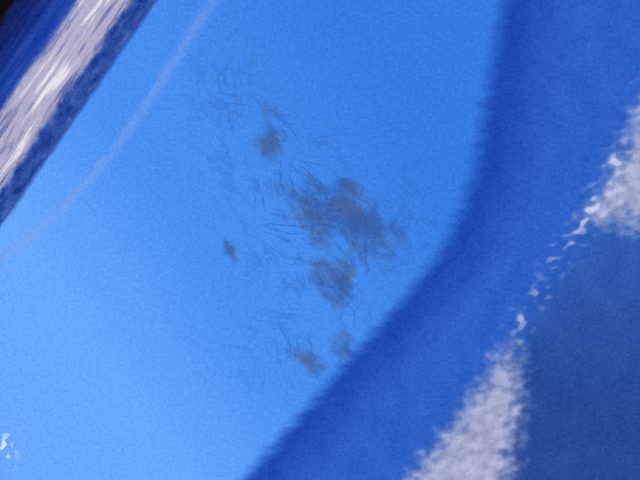
Reproduce this texture procedurally as a Shadertoy shader.

```glsl
vec2 hashGradient(vec2 cell) {
    vec2 q = vec2(dot(cell, vec2(127.1, 311.7)), dot(cell, vec2(269.5, 183.3)));
    return fract(sin(q) * 43758.5) * 2.0 - 1.0;
}

float gradientNoise(vec2 p) {
    vec2 i = floor(p), f = fract(p), e = vec2(1.0, 0.0);
    vec2 u = f * f * f * (f * (f * 6.0 - 15.0) + 10.0);
    float a = dot(hashGradient(i), f);
    float b = dot(hashGradient(i + e.xy), f - e.xy);
    float c = dot(hashGradient(i + e.yx), f - e.yx);
    float d = dot(hashGradient(i + e.xx), f - e.xx);
    return mix(mix(a, b, u.x), mix(c, d, u.x), u.y);
}

float fbm(vec2 p) {
    float sum = 0.0, amp = 0.6;
    for (int i = 0; i < 4; i++) {
        sum += amp * gradientNoise(p);
        p = mat2(1.6, 1.2, -1.2, 1.6) * p + 7.3;
        amp *= 0.6;
    }
    return sum;
}

float smoothMin(float a, float b, float k) {
    float h = max(k - abs(a - b), 0.0) / k;
    return min(a, b) - h * h * k * 0.25;
}

vec2 turn(vec2 v, float angle) {
    float c = cos(angle), s = sin(angle);
    return mat2(c, -s, s, c) * v;
}

float blob(vec2 p, vec2 center, vec2 radius, float angle) {
    vec2 q = turn(p - center, angle) / radius;
    return exp(-dot(q, q));
}

vec3 panelColor(vec2 p) {
    float t = p.x * 0.75 + p.y * 0.5 + 0.03 * fbm(p * 5.0);
    vec3 col = mix(vec3(0.28, 0.56, 0.94), vec3(0.21, 0.48, 0.88), smoothstep(0.62, 1.1, t));
    return mix(col, vec3(0.41, 0.66, 0.99), smoothstep(0.62, 0.24, t));
}

// Density of the ragged grimy patches
float grime(vec2 p) {
    vec2 q = p + 0.03 * vec2(fbm(p * 20.0), fbm(p * 20.0 + 31.0));
    float d = 0.75 * blob(q, vec2(0.67, 0.565), vec2(0.13, 0.055), -0.4);
    d += 0.45 * blob(q, vec2(0.725, 0.61), vec2(0.03, 0.04), 0.4);
    d += 0.85 * blob(q, vec2(0.70, 0.42), vec2(0.045, 0.08), 0.55);
    d += 0.55 * blob(q, vec2(0.785, 0.51), vec2(0.05, 0.09), 0.4);
    d += 0.75 * blob(q, vec2(0.555, 0.70), vec2(0.03, 0.034), 0.0);
    d += 0.95 * blob(q, vec2(0.481, 0.483), vec2(0.017, 0.03), 0.4);
    d += 0.75 * blob(q, vec2(0.715, 0.27), vec2(0.03, 0.035), 0.0);
    d += 0.65 * blob(q, vec2(0.64, 0.25), vec2(0.06, 0.028), -0.6);
    d += 0.32 * blob(q, vec2(0.54, 0.80), vec2(0.16, 0.06), -0.8);
    return smoothstep(0.25, 0.95, d + 0.85 * fbm(turn(p, -0.8) * vec2(17.0, 26.0)));
}

// Sparse, broken fibres crossing at several angles
float fibres(vec2 p) {
    float sum = 0.0;
    for (int i = 0; i < 4; i++) {
        float k = float(i);
        vec2 q = turn(p, -1.5 + 0.42 * k) * vec2(7.0, 34.0 + 5.0 * k) + 9.0 * k;
        float line = abs(gradientNoise(q + 0.7 * fbm(p * 14.0 + k)));
        sum += (1.0 - smoothstep(0.02, 0.11, line)) * smoothstep(0.0, 0.3, gradientNoise(p * 16.0 + 4.0 * k));
    }
    return min(sum, 1.0);
}

// Reflected bands in the upper left; d grows toward the corner
vec3 reflectedBands(vec3 col, vec2 p, float d) {
    float along = dot(p, vec2(0.568, 0.823));
    float ripple = fbm(vec2(along * 26.0, d * 45.0));
    float streak = fbm(vec2(along * 6.0, d * 55.0));
    d += 0.013 * ripple;
    vec3 pale = mix(vec3(0.70, 0.68, 0.79), vec3(0.44, 0.46, 0.68), smoothstep(0.03, 0.35, streak));
    pale = mix(pale, vec3(0.90, 0.88, 0.93), smoothstep(0.05, 0.35, -streak));
    col = mix(col, vec3(0.18, 0.30, 0.62) + 0.25 * ripple, smoothstep(-0.006, 0.010, d));
    col = mix(col, pale, smoothstep(0.045, 0.068, d));
    vec3 outer = mix(vec3(0.13, 0.26, 0.64), vec3(0.08, 0.14, 0.40), smoothstep(0.19, 0.28, d));
    col = mix(col, outer + 0.12 * streak, smoothstep(0.155, 0.18, d));
    return mix(col, vec3(0.05), smoothstep(0.285, 0.305, d));
}

// Dark side with crumbling cloudy highlights
vec3 shadedSide(vec2 p, float edge) {
    float x = p.x - (0.833 + 0.81 * p.y - 0.24 * p.y * p.y);
    float rough = fbm(p * 24.0), crumbs = gradientNoise(turn(p, 0.4) * vec2(42.0, 65.0));
    vec3 col = mix(vec3(0.11, 0.28, 0.69), vec3(0.18, 0.38, 0.77), smoothstep(0.0, 0.16, edge));
    vec3 dusk = mix(vec3(0.16, 0.29, 0.58), vec3(0.19, 0.36, 0.70), smoothstep(0.1, 0.55, p.y));
    col = mix(col, dusk, smoothstep(-0.03, 0.10, x)) + 0.045 * fbm(p * vec2(20.0, 14.0));
    float lower = min(min(x, 1.10 - 0.9 * pow(p.y - 0.16, 2.0) - p.x), 0.36 - p.y);
    float upper = min(x, p.y - 0.515);
    float cloud = smoothstep(-0.02, 0.06, max(lower, upper) + 0.045 * rough + 0.025 * crumbs);
    float zone = exp(-pow((x - 0.012) / 0.03, 2.0)) * smoothstep(0.24, 0.36, p.y) * smoothstep(0.85, 0.48, p.y);
    float flecks = zone * smoothstep(0.0, 0.35, crumbs);
    vec3 white = vec3(0.67, 0.69, 0.82) + 0.16 * rough + 0.12 * crumbs;
    return mix(col, white, clamp(cloud * 0.93 + flecks * 0.65, 0.0, 1.0));
}

void mainImage(out vec4 fragColor, in vec2 fragCoord) {
    vec2 p = fragCoord / iResolution.y;
    vec3 col = panelColor(p);
    // Faint crumbled reflection line
    float down = 1.0 - p.y, ripple = fbm(p * 28.0);
    float faint = p.x - (0.443 - 0.62 * down - 1.27 * pow(down, 4.0)) + 0.022 * ripple;
    float glow = exp(-pow(faint / 0.014, 2.0)) * smoothstep(0.40, 0.47, p.y);
    col = mix(col, vec3(0.50, 0.63, 0.92), glow * (0.5 + 0.5 * ripple));
    // Grime and fibres
    float zone = blob(p, vec2(0.70, 0.51), vec2(0.19, 0.15), -0.5)
        + 0.6 * blob(p, vec2(0.53, 0.74), vec2(0.20, 0.10), -0.9)
        + 0.5 * blob(p, vec2(0.60, 0.26), vec2(0.13, 0.08), 0.0);
    col = mix(col, vec3(0.19, 0.36, 0.70), 0.48 * fibres(p) * min(zone, 1.0));
    vec3 dirt = mix(vec3(0.22, 0.36, 0.63), vec3(0.32, 0.39, 0.55), smoothstep(-0.2, 0.3, fbm(p * 14.0)));
    col = mix(col, dirt, 0.85 * grime(p));
    // Curved shadow boundary
    float boundary = smoothMin(0.513 + 0.877 * p.y, 0.883 + 0.17 * p.y, 0.10);
    float edge = p.x - boundary + 0.022 * fbm(p * vec2(16.0, 48.0));
    col = mix(col, shadedSide(p, edge), smoothstep(-0.032, 0.026, edge));
    col = reflectedBands(col, p, 0.69 * (p.y - 0.523) - p.x);
    // Small glint and fine grain
    float glint = blob(p, vec2(0.012, 0.07), vec2(0.025, 0.03), 0.0);
    col = mix(col, vec3(0.85, 0.90, 1.0), glint * smoothstep(0.0, 0.25, gradientNoise(p * 70.0)));
    col += 0.05 * gradientNoise(p * 170.0) + 0.02 * gradientNoise(p * 80.0);
    fragColor = vec4(clamp(col, 0.0, 1.0), 1.0);
}
```
